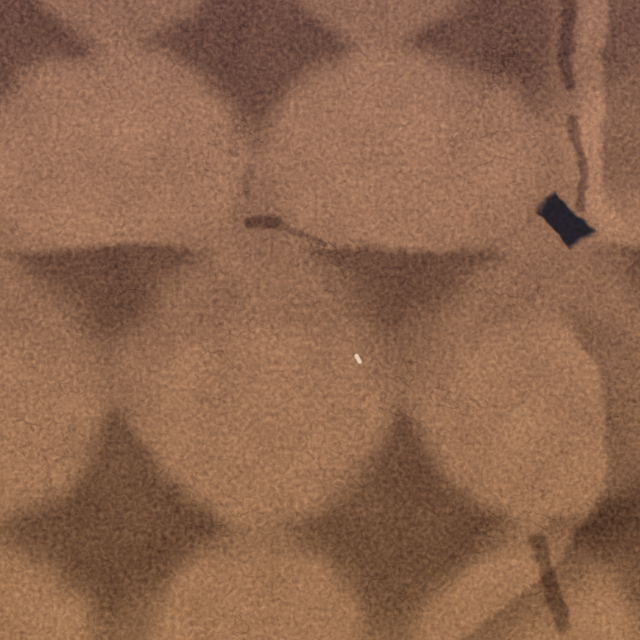
Write a WebGL 1 fragment shader that draws this texture.

```glsl
precision highp float;
// Weathered brown fibrous relief: staggered soft lumps, shaded pits, a torn fold.
uniform vec2 u_resolution;

#define SHADE vec3(0.37, 0.255, 0.20)
#define LIT vec3(0.71, 0.525, 0.395)
#define HOLE vec3(0.15, 0.135, 0.16)
#define BASE_TONE 0.59
#define LUMP_GAIN 0.15
#define PIT_DEPTH 0.43
#define GRAIN_SCALE 135.0
#define GRAIN_GAIN 0.42
#define MOTTLE_GAIN 0.24
#define CREASE_GAIN 0.20
#define WOBBLE 0.035

vec2 hash2(vec2 p) {
  vec3 q = fract(vec3(p.xyx) * vec3(0.1031, 0.1030, 0.0973));
  q += dot(q, q.yzx + 33.33);
  return fract((q.xx + q.yz) * q.zy) * 2.0 - 1.0;
}

float noise(vec2 p) {
  vec2 i = floor(p), f = p - i;
  vec2 u = f * f * f * (f * (f * 6.0 - 15.0) + 10.0);
  float a = dot(hash2(i), f);
  float b = dot(hash2(i + vec2(1, 0)), f - vec2(1, 0));
  float c = dot(hash2(i + vec2(0, 1)), f - vec2(0, 1));
  float d = dot(hash2(i + 1.0), f - 1.0);
  return mix(mix(a, b, u.x), mix(c, d, u.x), u.y);
}

float fbm(vec2 p) {
  float sum = 0.0, gain = 0.6;
  for (int i = 0; i < 4; i++) {
    sum += gain * noise(p);
    p = mat2(1.6, 1.2, -1.2, 1.6) * p + 7.3;
    gain *= 0.55;
  }
  return sum;
}

float lump(vec2 p, vec2 radii) {
  return 1.0 - smoothstep(0.78, 1.06, length(p / radii));
}

// Diamond pit, crisper along its upper edges
float pit(vec2 p, vec2 halfSize) {
  float d = abs(p.x) / halfSize.x + abs(p.y) / halfSize.y - 1.0;
  float soft = mix(0.5, 0.2, smoothstep(-0.5, 0.3, p.y / halfSize.y));
  return 1.0 - smoothstep(-soft, soft * 0.6, d);
}

// Soft stroke from a to b
float stroke(vec2 p, vec2 a, vec2 b, float width) {
  vec2 ab = b - a;
  float along = clamp(dot(p - a, ab) / dot(ab, ab), 0.0, 1.0);
  return 1.0 - smoothstep(width * 0.3, width, length(p - a - ab * along));
}

void main() {
  vec2 uv = gl_FragCoord.xy / u_resolution;
  vec2 p = uv + WOBBLE * vec2(fbm(uv * 9.0), fbm(uv * 9.0 + 31.0));

  // Staggered rows of lumps and the pits between them
  float lumps = 0.0, pits = 0.0;
  float ledge = smoothstep(0.603, 0.622, p.y);
  for (int i = 0; i < 3; i++) {
    float k = float(i);
    float upper = lump(p - vec2(0.17 + 0.46 * k, 0.76), vec2(0.23, 0.17)) * ledge;
    float middle = lump(p - vec2(-0.03 + 0.44 * k, 0.34), vec2(0.20, 0.165));
    float lower = lump(p - vec2(-0.03 + 0.43 * k, 0.01), vec2(0.18, 0.14));
    lumps = max(lumps, max(upper, max(middle, lower)));
    float top = pit(p - vec2(-0.01 + 0.40 * k, 0.92), vec2(0.17, 0.15));
    float wedge = pit(p - vec2(0.17 + 0.46 * k, 0.61), vec2(0.16, 0.17)) * (1.0 - ledge);
    float bottom = pit(p - vec2(0.18 + 0.44 * k, 0.18), vec2(0.19, 0.19));
    pits = max(pits, max(top, max(wedge, bottom)));
  }
  pits *= 1.0 - 0.85 * lumps;

  // Torn fold and shaded strip along the right side
  float high = smoothstep(0.66, 0.74, p.y);
  float lumpEdge = 0.945 - 2.2 * (p.y - 0.32) * (p.y - 0.32);
  float strip = smoothstep(0.0, 0.015, p.x - lumpEdge) * (1.0 - smoothstep(0.02, 0.14, p.x - lumpEdge));
  strip *= 1.0 - smoothstep(0.45, 0.56, p.y);
  float wall = smoothstep(0.935, 0.95, p.x) * high;
  float fold = stroke(p, vec2(0.92, 1.05), vec2(0.925, 0.72), 0.028);
  fold = max(fold, stroke(p, vec2(0.925, 0.72), vec2(0.97, 0.60), 0.03));
  pits *= 1.0 - 0.8 * smoothstep(0.84, 0.89, p.x) * high;

  // Dark cracks
  float crack = stroke(p, vec2(0.883, 1.02), vec2(0.887, 0.87), 0.014);
  crack = max(crack, stroke(p, vec2(0.90, 0.82), vec2(0.908, 0.68), 0.011));
  crack = max(crack, stroke(p, vec2(0.84, 0.16), vec2(0.88, 0.02), 0.016));
  crack = max(crack, stroke(p, vec2(0.385, 0.648), vec2(0.43, 0.650), 0.014));
  crack = max(crack, 0.5 * stroke(p, vec2(0.43, 0.650), vec2(0.50, 0.625), 0.009));
  crack = max(crack, 0.5 * stroke(p, vec2(0.385, 0.74), vec2(0.39, 0.69), 0.011));

  // Mottling, thin slanting creases and curly fibre grain
  float mottle = fbm(uv * 13.0 + 4.0);
  float ridge = abs(fbm(mat2(0.8, 0.6, -0.6, 0.8) * uv * vec2(12.0, 18.0) + 50.0));
  float crease = (1.0 - smoothstep(0.0, 0.035, ridge)) * smoothstep(0.0, 0.3, noise(uv * 7.0 + 12.0));
  vec2 g = uv * GRAIN_SCALE;
  g += 0.6 * vec2(noise(g * 0.6), noise(g * 0.6 + 19.0));
  float grain = noise(g) + 0.55 * noise(g * 1.7 + 80.0);

  float tone = BASE_TONE + LUMP_GAIN * lumps - PIT_DEPTH * pits;
  tone += MOTTLE_GAIN * mottle - CREASE_GAIN * crease + GRAIN_GAIN * grain;
  tone += 0.14 * fold - 0.30 * wall - 0.33 * strip - 0.50 * crack;
  vec3 color = mix(SHADE, LIT, tone);

  // Mauve cast above, golden cast below
  color += mix(vec3(0.005, 0.004, -0.022), vec3(-0.004, -0.004, 0.022), uv.y);

  // Open hole and one pale fleck
  vec2 h = p - vec2(0.882, 0.652);
  float holeShape = abs(h.x + 0.35 * h.y) / 0.048 + abs(h.y + 0.25 * h.x) / 0.045;
  color = mix(color, HOLE + 0.03 * grain, 1.0 - smoothstep(0.82, 1.12, holeShape));
  float fleck = stroke(uv, vec2(0.557, 0.444), vec2(0.562, 0.435), 0.005);
  color = mix(color, vec3(0.91, 0.80, 0.71), fleck);
  gl_FragColor = vec4(clamp(color, 0.0, 1.0), 1.0);
}
```
